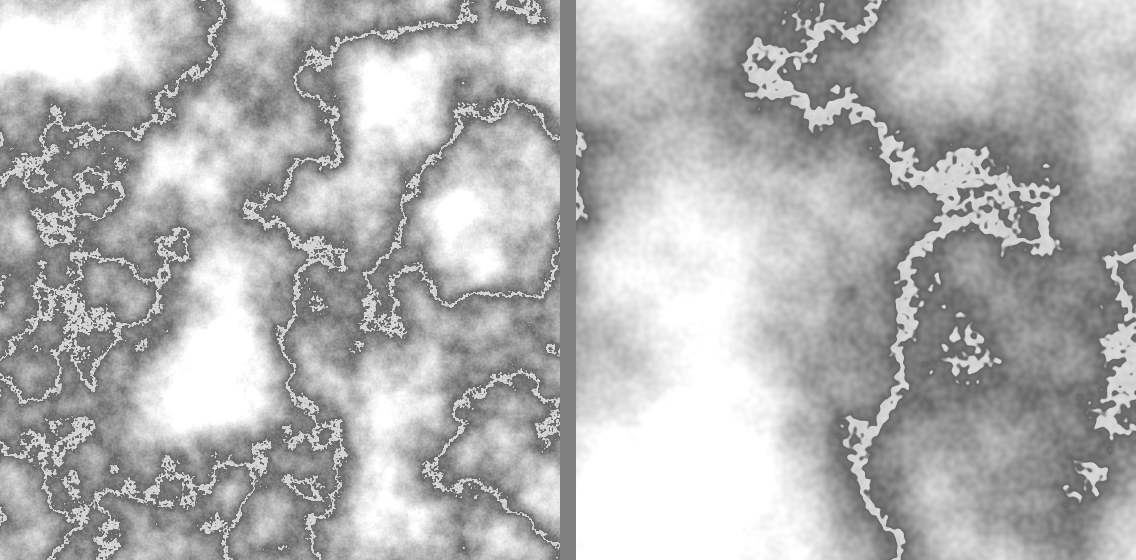
Left: the whole. Right: its middle third, enlarged.
This texture is drawn by a Shadertoy shader. Its source:

```glsl
const float TAU = 6.2831853;
const float VEIN_GRAY = 0.83;
const float VEIN_HALF_WIDTH = 0.11;

// Integer hash of a lattice cell, returned as a unit gradient
vec2 cellGradient(vec2 cell, uint seed) {
    uvec2 h = uvec2(ivec2(cell)) + uvec2(seed * 747u, seed * 977u);
    h = h * 1664525u + 1013904223u;
    h.x += h.y * 1664525u;
    h.y += h.x * 1664525u;
    h ^= h >> 16u;
    h.x += h.y * 1664525u;
    h ^= h >> 16u;
    float angle = TAU * float(h.x & 65535u) / 65536.0;
    return vec2(cos(angle), sin(angle));
}

float cornerRamp(vec2 cell, vec2 local, vec2 corner, uint seed) {
    return dot(cellGradient(cell + corner, seed), local - corner);
}

float gradientNoise(vec2 p, uint seed) {
    vec2 cell = floor(p);
    vec2 f = p - cell;
    vec2 w = f * f * f * (f * (f * 6.0 - 15.0) + 10.0);
    float low = mix(cornerRamp(cell, f, vec2(0, 0), seed),
                    cornerRamp(cell, f, vec2(1, 0), seed), w.x);
    float high = mix(cornerRamp(cell, f, vec2(0, 1), seed),
                     cornerRamp(cell, f, vec2(1, 1), seed), w.x);
    return mix(low, high, w.y);
}

// Each octave is turned and shifted so the lattices never line up
float fractalNoise(vec2 p, int octaves, float gain) {
    const mat2 turnAndDouble = 2.0 * mat2(0.8, 0.6, -0.6, 0.8);
    float sum = 0.0;
    float amplitude = 1.0;
    for (int i = 0; i < octaves; i++) {
        sum += amplitude * gradientNoise(p, uint(i) + 3u);
        p = turnAndDouble * p + vec2(5.37, 2.71);
        amplitude *= gain;
    }
    return sum;
}

// Gray of the clouds, rising with distance from the zero level
float cloudTone(float height) {
    float h = min(height, 3.0);
    return 0.335 + 0.455 * h - 0.065 * h * h;
}

// Coverage of the pale vein that follows the zero level
float veinMask(float height, float halfWidth, float softness) {
    return 1.0 - smoothstep(halfWidth - softness, halfWidth + softness, height);
}

void mainImage(out vec4 fragColor, in vec2 fragCoord) {
    vec2 uv = fragCoord / iResolution.y;

    // Signed height with a spread near one, plus fine grain
    float grain = gradientNoise(uv * 215.0 + 0.4, 29u);
    float height = 3.87 * fractalNoise(uv * 3.1 + vec2(1.3, 4.6), 7, 0.55);
    height = abs(height + 0.22 * grain);

    // Dark-edged clouds crossed by pale veins
    float vein = veinMask(height, VEIN_HALF_WIDTH, 0.035);
    float tone = mix(cloudTone(height), VEIN_GRAY + 0.06 * grain, vein);
    fragColor = vec4(vec3(clamp(tone, 0.0, 1.0)), 1.0);
}
```
